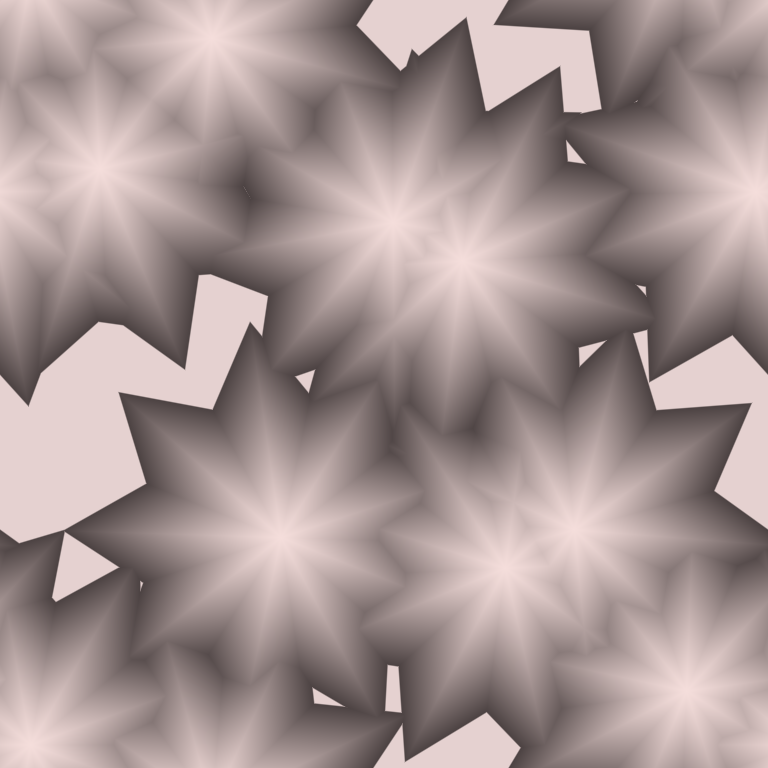
Give the GLSL for this pattern, as a three.js fragment shader.

```glsl
#define STARS 10
#define POINTS 9.0
#define TIP_RADIUS 0.284
#define NOTCH_RADIUS 0.189
#define FALLOFF 1.2
#define EDGE_SOFTNESS 0.0012
#define SCATTER vec2(0.618, 0.23)
#define ORIGIN vec2(0.04, 0.03)
#define HEART_COLOR vec3(0.96, 0.87, 0.86)
#define RIM_COLOR vec3(0.295, 0.257, 0.257)
#define GROUND_COLOR vec3(0.897, 0.82, 0.815)

varying vec2 vUv;

const float TAU = 6.2831853;

// Irregular centres: even steps across, quadratic steps up
vec2 starCenter(float id) {
  return ORIGIN + SCATTER * vec2(id, id * id);
}

// Shortest offset on the wrapping canvas
vec2 wrapOffset(vec2 p) {
  return fract(p + 0.5) - 0.5;
}

// x: 0 at the heart to 1 on the outline, y: signed distance to the edge line
vec2 starField(vec2 p, float turn) {
  float sector = TAU / POINTS;
  float angle = abs(mod(atan(p.y, p.x) + turn, sector) - 0.5 * sector);
  vec2 folded = length(p) * vec2(cos(angle), sin(angle));

  // Edge line from a tip to the neighbouring notch
  vec2 tip = vec2(TIP_RADIUS, 0.0);
  vec2 notch = NOTCH_RADIUS * vec2(cos(0.5 * sector), sin(0.5 * sector));
  vec2 normal = normalize(vec2(notch.y - tip.y, tip.x - notch.x));
  float reach = dot(tip, normal);
  float along = dot(folded, normal);
  return vec2(along / reach, along - reach);
}

void main() {
  // Union of all stars, the nearest heart wins
  vec2 field = vec2(10.0);
  for (int i = 0; i < STARS; i++) {
    float id = float(i);
    vec2 p = wrapOffset(vUv - starCenter(id));
    field = min(field, starField(p, id * 1.7));
  }

  // Pleated shading, then the flat ground in the gaps
  float shade = pow(clamp(field.x, 0.0, 1.0), FALLOFF);
  vec3 color = mix(HEART_COLOR, RIM_COLOR, shade);
  float gap = smoothstep(-EDGE_SOFTNESS, EDGE_SOFTNESS, field.y);
  gl_FragColor = vec4(mix(color, GROUND_COLOR, gap), 1.0);
}
```
